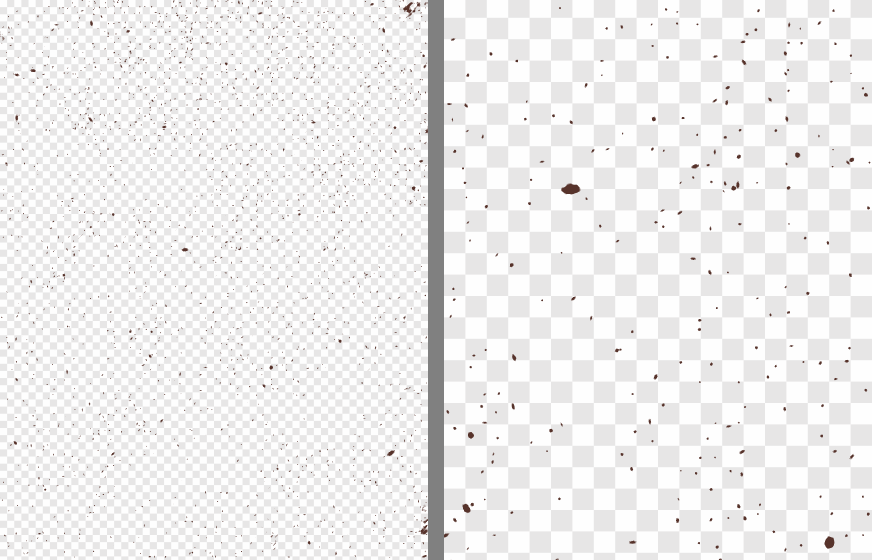
Left, the full canvas; right, a detail of the centre.
Write a WebGL 1 fragment shader that draws this texture.

```glsl
precision highp float;

uniform vec2 u_resolution;

const vec3 WHITE = vec3(0.995);
const vec3 GREY = vec3(0.905, 0.902, 0.902);
const vec3 RUST = vec3(0.34, 0.20, 0.17);
const float CHECKS_ACROSS = 60.0;

float hash(vec2 p, float seed) {
  vec3 q = fract(vec3(p.xyx) * vec3(0.1031, 0.1030, 0.0973) + seed * 0.1371);
  q += dot(q, q.yzx + 33.33);
  return fract((q.x + q.y) * q.z);
}

float noise(vec2 p, float seed) {
  vec2 i = floor(p);
  vec2 f = fract(p);
  f = f * f * (3.0 - 2.0 * f);
  float low = mix(hash(i, seed), hash(i + vec2(1.0, 0.0), seed), f.x);
  float high = mix(hash(i + vec2(0.0, 1.0), seed), hash(i + vec2(1.0), seed), f.x);
  return mix(low, high, f.y);
}

vec2 rotate(vec2 p, float angle) {
  float c = cos(angle);
  float s = sin(angle);
  return vec2(c * p.x + s * p.y, c * p.y - s * p.x);
}

float cluster(vec2 p, vec2 centre, vec2 reach) {
  vec2 q = (p - centre) / reach;
  return exp(-dot(q, q));
}

// Worn spots along the borders
float wear(vec2 p) {
  float w = cluster(p, vec2(0.95, 1.29), vec2(0.055, 0.03));
  w += cluster(p, vec2(0.0, 1.23), vec2(0.014, 0.035));
  w += 0.8 * cluster(p, vec2(1.0, 0.99), vec2(0.014, 0.04));
  w += 0.55 * cluster(p, vec2(0.95, 0.84), vec2(0.06, 0.025));
  w += cluster(p, vec2(0.995, 0.08), vec2(0.02, 0.06));
  w += 0.6 * cluster(p, vec2(0.635, 0.06), vec2(0.016, 0.04));
  w += 0.55 * cluster(p, vec2(0.95, 0.395), vec2(0.02, 0.015));
  return min(w, 1.0);
}

// Speck density: patchy, heavier towards the top
float density(vec2 p, float top) {
  float patches = 0.6 * noise(p * 9.0, 1.0) + 0.4 * noise(p * 24.0, 2.0);
  float d = mix(0.2, 2.2, patches * patches * 1.4);
  d *= mix(0.65, 1.5, smoothstep(0.3, 1.0, p.y / top));
  d += 1.3 * cluster(p, vec2(0.36, top - 0.06), vec2(0.12, 0.08));
  d += 0.7 * cluster(p, vec2(0.26, 0.4), vec2(0.008, 0.2));
  return d + 1.5 * wear(p);
}

// One jittered, tilted oval per grid cell
float specks(vec2 p, float cells, float chance, float radius, float top, float pixel) {
  vec2 id = floor(p * cells);
  float present = step(hash(id, cells), chance * density((id + 0.5) / cells, top));
  vec2 jitter = vec2(hash(id, cells + 1.0), hash(id, cells + 2.0));
  vec2 q = (fract(p * cells) - mix(vec2(0.22), vec2(0.78), jitter)) / cells;
  q = rotate(q, 1.1 + 2.4 * (hash(id, cells + 3.0) - 0.5));
  float size = radius * mix(0.5, 1.2, hash(id, cells + 4.0));
  float tilt = hash(id, cells + 5.0);
  vec2 axes = size * vec2(1.0 + 1.3 * tilt * tilt, 1.0);
  float bumps = 0.35 * (noise(q / size * 1.6 + 20.0, tilt) - 0.5);
  float edge = (length(q / axes) - 1.0 + bumps) * size;
  return present * clamp(0.5 - edge / pixel, 0.0, 1.0);
}

// Ragged flakes inside the worn spots
float flakes(vec2 p, float pixel) {
  vec2 q = rotate(p, 0.8) * vec2(75.0, 120.0);
  float grain = 0.65 * noise(q, 7.0) + 0.35 * noise(q * 2.3, 8.0);
  float threshold = 1.02 - 0.41 * wear(p);
  float soft = pixel * 55.0;
  return smoothstep(threshold - soft, threshold + soft, grain);
}

// Checks counted from the upper left corner
float checker(vec2 p, float top, float pixel) {
  vec2 q = vec2(p.x, top - p.y) * CHECKS_ACROSS;
  vec2 toEdge = 0.5 - abs(fract(q) - 0.5);
  vec2 cover = clamp(0.5 + toEdge / (CHECKS_ACROSS * pixel), 0.0, 1.0);
  vec2 odd = mod(floor(q), 2.0);
  vec2 side = mix(1.0 - cover, cover, odd);
  return side.x + side.y - 2.0 * side.x * side.y;
}

void main() {
  vec2 p = gl_FragCoord.xy / u_resolution.x;
  float top = u_resolution.y / u_resolution.x;
  float pixel = 1.0 / u_resolution.x;

  vec3 color = mix(WHITE, GREY, checker(p, top, pixel));

  float rust = specks(p, 84.0, 0.17, 0.0009, top, pixel);
  rust = max(rust, specks(p, 61.0, 0.09, 0.0013, top, pixel));
  rust = max(rust, specks(p, 35.0, 0.03, 0.0024, top, pixel));
  rust = max(rust, specks(p, 17.0, 0.02, 0.0037, top, pixel));
  rust = max(rust, flakes(p, pixel));

  gl_FragColor = vec4(mix(color, RUST, rust), 1.0);
}
```
